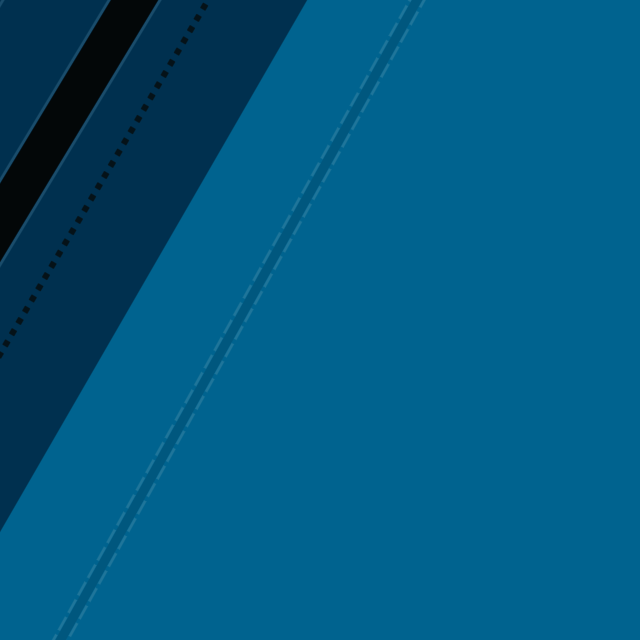
This background is drawn by a Shadertoy shader. Its source:

```glsl
// Flat blue field with a navy corner, crossed by steep diagonal trim:
// a rimmed black band, a dotted row and a stripe between two dashed seams.
// Each line has its own (along, across) frame, shaped by distance functions.

const vec3 FIELD  = vec3(0.000, 0.390, 0.560);
const vec3 NAVY   = vec3(0.000, 0.190, 0.310);
const vec3 BLACK  = vec3(0.012, 0.026, 0.032);
const vec3 RIM    = vec3(0.100, 0.300, 0.420);
const vec3 DOT    = vec3(0.020, 0.070, 0.095);
const vec3 STRIPE = vec3(0.000, 0.340, 0.495);
const vec3 DASH   = vec3(0.120, 0.460, 0.605);

// Lines: x where they meet the top edge, then angle in degrees
const vec2 NAVY_LINE = vec2(0.4800, 60.00);
const vec2 BAND_LINE = vec2(0.2103, 58.87);
const vec2 DOT_LINE  = vec2(0.3252, 59.57);
const vec2 SEAM_LINE = vec2(0.6517, 60.88);

const float BAND_HALF     = 0.0316;
const float RIM_OFFSET    = 0.0340;
const float RIM_HALF      = 0.0022;
const float CORNER_OFFSET = -0.1760;
const float DOT_PERIOD    = 0.02034;
const float DOT_PHASE     = -0.595;
const float DOT_HALF      = 0.0048;
const float DOT_ROUND     = 0.0015;
const float STRIPE_HALF   = 0.0073;
const float DASH_OFFSET   = 0.0098;
const float DASH_PERIOD   = 0.03125;
const float DASH_PHASE    = 0.13;
const vec2  DASH_HALF     = vec2(0.0118, 0.0021);

// Coordinates along the line and across it (positive to the right)
vec2 lineFrame(vec2 p, vec2 line) {
    float angle = radians(line.y);
    vec2 dir = vec2(cos(angle), sin(angle));
    vec2 q = p - vec2(line.x, 1.0);
    return vec2(dot(q, dir), dir.y * q.x - dir.x * q.y);
}

// Signed offset from the nearest of evenly spaced centres
float repeatCentered(float t, float period, float phase) {
    return (fract(t / period - phase + 0.5) - 0.5) * period;
}

float boxDistance(vec2 p, vec2 halfSize) {
    vec2 d = abs(p) - halfSize;
    return length(max(d, 0.0)) + min(max(d.x, d.y), 0.0);
}

float coverage(float dist, float pixel) {
    return 1.0 - smoothstep(-pixel, pixel, dist);
}

void mainImage(out vec4 fragColor, in vec2 fragCoord) {
    vec2 p = fragCoord / iResolution.y;
    float pixel = 0.85 / iResolution.y;

    // Field and navy corner
    vec3 color = mix(FIELD, NAVY, coverage(lineFrame(p, NAVY_LINE).y, pixel));

    // Black band, its rims and the hairline in the far corner
    float across = lineFrame(p, BAND_LINE).y;
    float rim = min(abs(abs(across) - RIM_OFFSET), abs(across - CORNER_OFFSET));
    color = mix(color, RIM, coverage(rim - RIM_HALF, pixel));
    color = mix(color, BLACK, coverage(abs(across) - BAND_HALF, pixel));

    // Dotted row
    vec2 dots = lineFrame(p, DOT_LINE);
    dots.x = repeatCentered(dots.x, DOT_PERIOD, DOT_PHASE);
    float dotDist = boxDistance(dots, vec2(DOT_HALF - DOT_ROUND)) - DOT_ROUND;
    color = mix(color, DOT, coverage(dotDist, pixel));

    // Stripe with a dashed seam on each side
    vec2 seam = lineFrame(p, SEAM_LINE);
    color = mix(color, STRIPE, coverage(abs(seam.y) - STRIPE_HALF, pixel));
    vec2 dash = vec2(repeatCentered(seam.x, DASH_PERIOD, DASH_PHASE),
                     abs(seam.y) - DASH_OFFSET);
    color = mix(color, DASH, coverage(boxDistance(dash, DASH_HALF), pixel));

    fragColor = vec4(color, 1.0);
}
```
